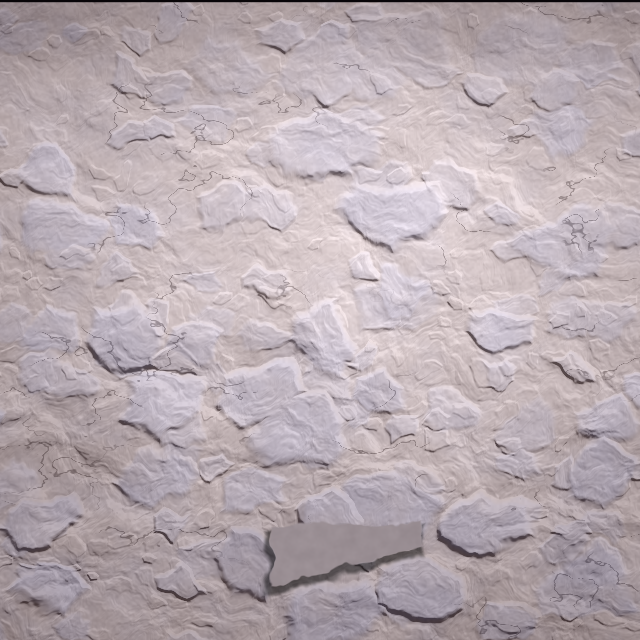
Give the GLSL for this texture, as a Shadertoy shader.

```glsl
// Rough pale plaster wall with half-buried stones, lit from the upper right.
// A height field of warped noise and scattered faceted lumps is shaded by its
// slope toward the light; steep lee sides turn into dark, thin crevices.

const vec2  LIGHT_DIR    = vec2(0.38, 0.925);
const vec2  GLOW_CENTRE  = vec2(0.56, 0.64);
const vec2  GLOW_FALLOFF = vec2(2.9, 4.2);
const float AMBIENT      = 0.565;
const float GLOW         = 0.29;
const float SLOPE_STEP   = 0.003;
const float SLOPE_GAIN   = 0.20;
const float ROUGHNESS    = 0.036;
const float CREVICE_DARK = 0.42;
const float GRAIN        = 0.035;
const float TOP_EDGE     = 0.0035;
const vec3  WARM_TINT    = vec3(0.012, -0.045, -0.040);
const vec3  COOL_TINT    = vec3(-0.008, -0.042, 0.008);
const vec3  SLAB_COLOUR  = vec3(0.60, 0.555, 0.575);
const vec3  EDGE_COLOUR  = vec3(0.03, 0.02, 0.03);

float hash(vec2 p) {
    vec3 q = fract(vec3(p.xyx) * 0.1031);
    q += dot(q, q.yzx + 33.33);
    return fract((q.x + q.y) * q.z);
}

float noise(vec2 p) {
    vec2 i = floor(p), f = fract(p);
    f = f * f * f * (f * (f * 6.0 - 15.0) + 10.0);
    return mix(mix(hash(i), hash(i + vec2(1, 0)), f.x),
               mix(hash(i + vec2(0, 1)), hash(i + vec2(1, 1)), f.x), f.y);
}

float fbm(vec2 p, int octaves) {
    float sum = 0.0, amp = 0.5;
    for (int i = 0; i < octaves; i++) {
        sum += amp * noise(p);
        p = mat2(1.6, 1.2, -1.2, 1.6) * p + 17.3;
        amp *= 0.5;
    }
    return sum;
}

// Scattered faceted stones: x = height in cell units, y = stone coverage
vec2 stones(vec2 p, float cells, float share, float seed) {
    p = p * cells + seed;
    vec2 home = floor(p), result = vec2(0.0);
    for (int y = -1; y <= 1; y++)
    for (int x = -1; x <= 1; x++) {
        vec2 id = home + vec2(x, y);
        if (hash(id + 3.7) > share) continue;
        vec2 jitter = vec2(hash(id + 11.1), hash(id + 27.9));
        vec2 q = p - id - 0.15 - 0.7 * jitter;
        float size = mix(0.32, 0.62, hash(id + 41.3));
        float turn = 6.283 * hash(id + 53.2);
        q.y *= 1.3;
        float d = length(q) * 0.8;
        for (int k = 0; k < 6; k++) {
            float a = turn + 1.047 * float(k) + 0.5 * hash(id + float(k));
            float reach = mix(0.75, 1.1, hash(id + 7.0 * float(k) + 61.0));
            d = max(d, dot(q, vec2(cos(a), sin(a))) / reach);
        }
        d /= size;
        float body = smoothstep(1.0, 0.74, d);
        float lift = mix(0.03, 0.125, pow(hash(id + 71.7), 1.5));
        vec2 tilt = 0.10 * (vec2(hash(id + 83.1), hash(id + 97.4)) - 0.5);
        result = max(result, vec2(body * (lift + dot(q, tilt)), body));
    }
    return result;
}

// Wall relief: x = height, y = stone coverage
vec2 relief(vec2 p) {
    vec2 warp = vec2(fbm(p * 13.0, 4), fbm(p * 13.0 + 40.0, 4)) - 0.47;
    vec2 w = p + 0.055 * warp;
    vec2 large  = stones(w, 7.0, 0.55, 5.0);
    vec2 medium = stones(w, 13.0, 0.60, 31.0);
    vec2 small  = stones(w, 27.0, 0.55, 63.0);
    float h = ROUGHNESS * fbm(p * vec2(10.0, 12.0) + warp, 6);
    float calm = mix(1.0, 0.45, smoothstep(0.72, 0.95, p.y));
    h += calm * large.x / 7.0 + medium.x / 13.0 * mix(1.0, 0.4, large.y);
    h += 0.8 * small.x / 27.0 * (1.0 - 0.7 * large.y);
    return vec2(h, max(large.y * calm, 0.6 * medium.y));
}

// Flat broken slab near the bottom: signed distance with ragged rim
float slabDistance(vec2 p) {
    vec2 q = p - vec2(0.54, 0.147);
    q.y -= 0.13 * q.x;
    q += 0.022 * (vec2(fbm(p * 32.0, 3), fbm(p * 32.0 + 9.0, 3)) - 0.44);
    vec2 d = abs(q) - vec2(0.115, 0.032 - 0.11 * q.x);
    return max(d.x, d.y);
}

void mainImage(out vec4 fragColor, in vec2 fragCoord) {
    vec2 p = fragCoord / iResolution.y;
    vec2 here = relief(p);
    float slope = (relief(p + LIGHT_DIR * SLOPE_STEP).x - here.x) / SLOPE_STEP;
    slope *= mix(1.2, 0.75, smoothstep(0.25, 0.75, p.y));

    // Pool of light, soft blotches and slope shading
    vec2 away = p - GLOW_CENTRE;
    float tone = AMBIENT + GLOW * exp(-dot(away * away, GLOW_FALLOFF));
    tone -= 0.07 * smoothstep(0.82, 1.0, p.y);
    tone += 0.10 * (fbm(p * 7.0 + 3.0, 4) - 0.47);
    tone *= 1.0 - SLOPE_GAIN * clamp(slope, -0.6, 1.3);
    tone += GRAIN * (noise(p * 230.0) - 0.5);

    // Crevices and sparse broken cracks
    float crevice = smoothstep(0.75, 1.9, slope);
    float seam = abs(fbm(p * vec2(9.0, 15.0) + 70.0, 5) - 0.48);
    float patches = smoothstep(0.55, 0.72, noise(p * 11.0 + 20.0));
    crevice = max(crevice, 0.65 * patches * smoothstep(0.010, 0.001, seam));
    tone *= 1.0 - CREVICE_DARK * crevice;

    // Warm mortar, cool stones
    float cool = clamp(0.75 * here.y + 0.9 * (fbm(p * 18.0, 3) - 0.35), 0.0, 1.0);
    vec3 colour = tone + mix(WARM_TINT, COOL_TINT, cool);

    // Slab with a shadow along its lower left rim
    float slab = slabDistance(p);
    float shadow = smoothstep(0.010, 0.0, slabDistance(p + 0.010 * LIGHT_DIR));
    colour *= 1.0 - 0.5 * shadow * smoothstep(-0.002, 0.002, slab);
    vec3 slabColour = SLAB_COLOUR + 0.06 * (fbm(p * 60.0, 3) - 0.44);
    colour = mix(colour, slabColour, smoothstep(0.002, -0.002, slab));

    // Dark strip along the top border
    float strip = smoothstep(-0.001, 0.001, p.y - 1.0 + TOP_EDGE);
    fragColor = vec4(mix(clamp(colour, 0.0, 1.0), EDGE_COLOUR, strip), 1.0);
}
```
